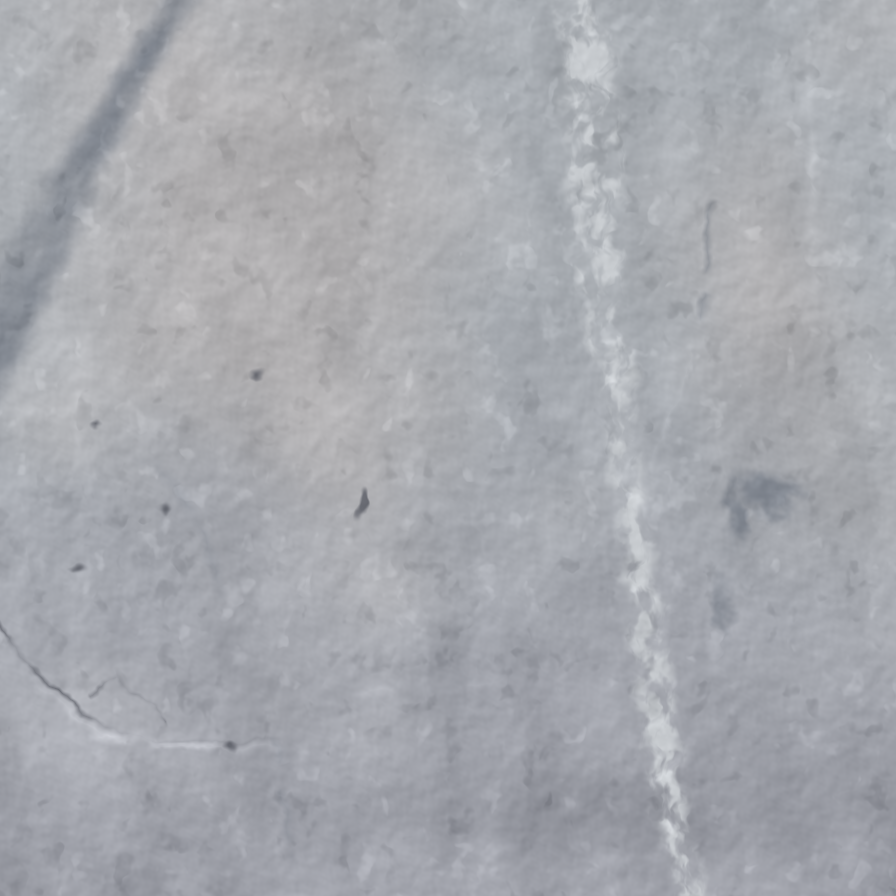
Reproduce this texture procedurally as a Shadertoy shader.

```glsl
const vec3 WARM_GREY = vec3(0.675, 0.669, 0.675);
const vec3 COOL_GREY = vec3(0.660, 0.678, 0.700);
const vec3 LOW_GREY = vec3(0.618, 0.626, 0.660);
const vec3 SHADOW = vec3(0.475, 0.500, 0.540);
const vec3 CRACK = vec3(0.340, 0.350, 0.385);
const vec3 CHALK = vec3(0.790, 0.805, 0.820);
const float CLOUD_CONTRAST = 0.07;
const float MOTTLE = 0.085;
const float FLECKS = 0.05;
const float GRAIN_RELIEF = 0.085;
const float GRAIN_SCALE = 66.0;
// Pits: centre and radius; paths: corners
const vec3 PITS[6] = vec3[6](vec3(0.404, 0.437, 0.0125), vec3(0.290, 0.580, 0.006),
    vec3(0.181, 0.434, 0.006), vec3(0.085, 0.362, 0.006),
    vec3(0.105, 0.523, 0.004), vec3(0.257, 0.171, 0.008));
const vec2 MAIN_CRACK[5] = vec2[5](vec2(-0.01, 0.315), vec2(0.032, 0.255),
    vec2(0.092, 0.205), vec2(0.150, 0.174), vec2(0.315, 0.175));
const vec2 SIDE_CRACK[5] = vec2[5](vec2(0.100, 0.222), vec2(0.128, 0.240),
    vec2(0.152, 0.222), vec2(0.168, 0.212), vec2(0.182, 0.194));
const vec2 STAIN_ARC[5] = vec2[5](vec2(0.150, 0.495), vec2(0.185, 0.470),
    vec2(0.218, 0.425), vec2(0.235, 0.380), vec2(0.246, 0.335));
const vec2 RIGHT_SEAM[5] = vec2[5](vec2(0.792, 0.770), vec2(0.791, 0.700),
    vec2(0.780, 0.620), vec2(0.762, 0.550), vec2(0.735, 0.480));
const vec2 PALE_RIDGE[5] = vec2[5](vec2(0.110, 0.180), vec2(0.230, 0.168),
    vec2(0.350, 0.222), vec2(0.540, 0.238), vec2(0.660, 0.270));

float hash(vec2 p) {
    vec3 q = fract(vec3(p.xyx) * 0.1031);
    q += dot(q, q.yzx + 33.33);
    return fract((q.x + q.y) * q.z);
}
float noise(vec2 p) {
    vec2 i = floor(p), f = fract(p);
    f = f * f * (3.0 - 2.0 * f);
    return mix(mix(hash(i), hash(i + vec2(1, 0)), f.x),
               mix(hash(i + vec2(0, 1)), hash(i + vec2(1, 1)), f.x), f.y);
}
float fbm(vec2 p) {
    float sum = 0.0, amp = 0.5;
    for (int i = 0; i < 3; i++, amp *= 0.5) {
        sum += amp * noise(p);
        p = mat2(1.6, 1.2, -1.2, 1.6) * p + 17.3;
    }
    return sum / 0.875;
}
float segmentDist(vec2 p, vec2 a, vec2 b) {
    vec2 d = b - a;
    return length(p - a - d * clamp(dot(p - a, d) / dot(d, d), 0.0, 1.0));
}
float pathDist(vec2 p, vec2 path[5]) {
    float d = 1.0;
    for (int i = 0; i < 4; i++) d = min(d, segmentDist(p, path[i], path[i + 1]));
    return d;
}
float fill(float d, float soft) { return 1.0 - smoothstep(-soft, soft, d); }
float blob(vec2 p, vec2 centre, vec2 size) {
    vec2 q = (p - centre) / size;
    return exp(-dot(q, q));
}

void mainImage(out vec4 fragColor, in vec2 fragCoord) {
    vec2 uv = fragCoord / iResolution.xy;
    vec2 jitter = vec2(fbm(uv * 45.0), fbm(uv * 45.0 + 31.0)) - 0.5;
    vec2 p = uv + 0.016 * jitter;
    float cloud = fbm(uv * 5.0 + 3.0) - 0.5;
    float patches = fbm(uv * vec2(24.0, 18.0) + 9.0);
    float broken = smoothstep(0.25, 0.6, noise(uv * 38.0));

    // Broad tone: warm centre, cool sides, darker foot
    float warmth = blob(uv, vec2(0.30, 0.72), vec2(0.22, 0.38)) + 0.8 * blob(uv, vec2(0.86, 0.66), vec2(0.09, 0.18));
    vec3 col = mix(COOL_GREY, WARM_GREY, clamp(warmth + cloud, 0.0, 1.0));
    col = mix(col, LOW_GREY, 0.9 * (1.0 - smoothstep(0.05, 0.68, uv.y + 0.3 * cloud)));
    col += CLOUD_CONTRAST * cloud + MOTTLE * (patches - 0.5);
    col -= 0.05 * blob(uv, vec2(0.66, 0.10), vec2(0.36, 0.05));
    col -= 0.04 * blob(uv, vec2(0.02, 0.0), vec2(0.15, 0.06));
    col -= 0.03 * blob(uv, vec2(0.98, 0.42), vec2(0.12, 0.06));
    col += 0.04 * blob(uv, vec2(0.88, 0.30), vec2(0.12, 0.05));
    col += 0.03 * blob(uv, vec2(0.07, 0.42), vec2(0.07, 0.3));

    // Faint vertical runs
    float runs = noise(vec2(uv.x * 18.0 + 0.6 * jitter.x, uv.y * 2.5));
    col += 0.022 * (smoothstep(0.42, 0.58, runs) - 0.5);
    col += 0.06 * fill(abs(p.x - 0.905) - 0.004, 0.006) * smoothstep(0.45, 0.7, uv.y) * patches * broken;

    // Slanted shadow band
    float bandX = mix(-0.035, 0.205, (uv.y - 0.55) / 0.45) + 0.015 * sin(6.0 * uv.y);
    float bandWidth = mix(0.034, 0.015, smoothstep(0.6, 1.0, uv.y));
    float band = fill(abs(p.x - bandX) - bandWidth, 0.018) * smoothstep(0.50, 0.60, uv.y);
    col = mix(col, SHADOW, band * (0.4 + 0.65 * patches));

    // Broken chalky streak
    float streakX = 0.772 - 0.20 * uv.y + 0.08 * uv.y * uv.y + 0.012 * (noise(vec2(uv.y * 9.0, 4.0)) - 0.5);
    float streakWidth = 0.019 + 0.009 * smoothstep(0.55, 0.85, uv.y) - 0.005 * exp(-pow((uv.y - 0.45) / 0.1, 2.0));
    float off = abs(p.x + 0.016 * jitter.y - streakX);
    float flakes = smoothstep(0.32, 0.70, fbm(p * vec2(85.0, 52.0)));
    col = mix(col, CHALK, fill(off - streakWidth, 0.012) * (0.15 + 0.8 * flakes));

    // Pale ridge and scuff
    col += 0.08 * fill(pathDist(p, PALE_RIDGE) - 0.003, 0.009) * smoothstep(0.3, 0.65, patches);
    col += 0.11 * blob(p, vec2(0.172, 0.525), vec2(0.018, 0.024)) * patches;

    // Cracks, seam and stains
    float fade = 1.0 - 0.8 * smoothstep(0.08, 0.12, uv.x);
    col = mix(col, CRACK, 0.8 * fade * fill(pathDist(p, MAIN_CRACK) - 0.0016, 0.0035) * (0.35 + 0.65 * broken));
    col = mix(col, CRACK, 0.6 * fill(pathDist(p, SIDE_CRACK) - 0.001, 0.0035) * (0.3 + 0.7 * broken));
    col += 0.06 * fill(pathDist(p + vec2(0.004, 0.008), MAIN_CRACK) - 0.002, 0.005) * broken;
    col = mix(col, SHADOW, 0.35 * fill(pathDist(p, STAIN_ARC) - 0.003, 0.008) * (0.3 + 0.7 * broken));
    float seam = pathDist(p, RIGHT_SEAM);
    col = mix(col, SHADOW, 0.6 * fill(seam - 0.002, 0.006) * broken * smoothstep(0.56, 0.68, uv.y));
    col += 0.04 * fill(pathDist(p + vec2(0.007, 0.0), RIGHT_SEAM) - 0.002, 0.006) * broken;
    float drip = segmentDist(p, vec2(0.310, 0.170), vec2(0.325, 0.045));
    col = mix(col, SHADOW, 0.4 * fill(drip - 0.003, 0.007) * broken);

    // Ragged smudge
    vec2 s = uv + 0.035 * jitter;
    float smudge = max(blob(s, vec2(0.860, 0.450), vec2(0.034, 0.027)),
        max(0.85 * blob(s, vec2(0.820, 0.425), vec2(0.016, 0.038)), 0.6 * blob(s, vec2(0.810, 0.320), vec2(0.013, 0.045))));
    col = mix(col, SHADOW, 0.85 * smoothstep(0.12, 0.85, smudge));

    // Pits
    for (int i = 0; i < 6; i++) {
        float aspect = i == 0 ? 0.55 : 1.2;
        vec2 q = (uv + 0.018 * jitter - PITS[i].xy) / vec2(aspect, 1.0 / aspect);
        col = mix(col, CRACK, 0.8 * fill(length(q) - PITS[i].z * 0.8, 0.0045));
    }

    // Sparse flecks and fine raised grain
    float fleck = fbm(p * vec2(44.0, 38.0) + 71.0);
    col += FLECKS * (smoothstep(0.66, 0.84, fleck) - smoothstep(0.66, 0.84, 1.0 - fleck));
    vec2 g = uv * GRAIN_SCALE;
    col += GRAIN_RELIEF * (fbm(g) - fbm(g + vec2(0.25, -0.35)));
    fragColor = vec4(clamp(col, 0.0, 1.0), 1.0);
}
```
